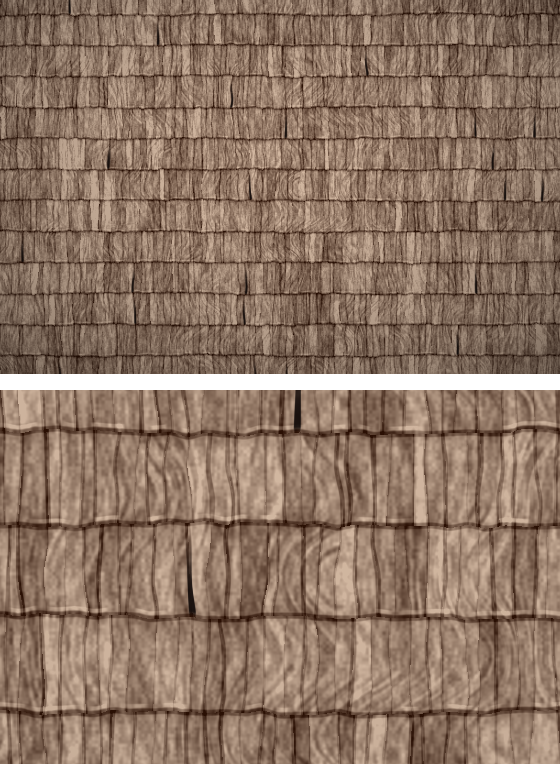
Top: the whole. Bottom: its middle third, enlarged.
Write a WebGL 2 fragment shader that draws this texture.

```glsl
#version 300 es
precision highp float;
uniform vec2 u_resolution;
out vec4 fragColor;

float hash(vec2 p) {
  vec3 q = fract(vec3(p.xyx) * vec3(0.1031, 0.1030, 0.0973));
  q += dot(q, q.yzx + 33.33);
  return fract((q.x + q.y) * q.z);
}

float noise(vec2 p) {
  vec2 i = floor(p), f = fract(p);
  f = f * f * (3.0 - 2.0 * f);
  return mix(mix(hash(i), hash(i + vec2(1, 0)), f.x),
             mix(hash(i + vec2(0, 1)), hash(i + vec2(1, 1)), f.x), f.y);
}

// Soft line of a given half width around distance zero
float line(float d, float halfWidth, float soft) {
  return 1.0 - smoothstep(halfWidth - soft, halfWidth + soft, abs(d));
}

void main() {
  vec2 p = gl_FragCoord.xy / u_resolution.y;
  float aspect = u_resolution.x / u_resolution.y;
  float pixel = 1.0 / u_resolution.y;

  // Rows counted downwards, with slightly wavy seams
  float row = (1.0 - p.y) * 12.06 - 0.47;
  row += 0.07 * (noise(vec2(p.x * 9.0, floor(row + 0.5) * 7.0)) - 0.5)
       + 0.05 * (noise(vec2(p.x * 60.0, floor(row + 0.5) * 5.0)) - 0.5);
  float rowId = floor(row) + 20.0;
  float v = fract(row);
  float seam = (fract(row + 0.5) - 0.5) / 12.06;

  // Upright strips with uneven, leaning borders
  float x = p.x * 92.0 / aspect + 0.35 * (noise(vec2(p.x * 50.0, p.y * 30.0)) - 0.5);
  float soft = pixel * 92.0 / aspect * 0.8;
  float cell = floor(x), strip = cell, crease = 0.0, gap = 0.0;
  for (float k = -1.0; k <= 2.0; k++) {
    vec2 id = vec2(cell + k + 10.0, rowId);
    float h = hash(id * 1.7 + 3.0);
    float lean = (hash(id + 91.0) - 0.5) * 0.5 * (v - 0.5);
    float d = x - (cell + k + 0.65 * (hash(id) - 0.5) + lean);
    if (d > 0.0) strip = cell + k;
    crease = max(crease, line(d, 0.05 + 0.09 * h, soft) * (0.3 + 0.7 * h));
    float opening = step(0.984, h) * smoothstep(0.1, 0.75, v) * smoothstep(1.0, 0.93, v);
    gap = max(gap, opening * line(d, 0.17, soft));
  }
  float tint = hash(vec2(strip + 40.0, rowId * 3.0));

  // Dry fibres, fine grain and worn patches
  float fibre = noise(vec2(p.x * 210.0 + 15.0 * noise(p * 14.0), p.y * 26.0 + tint * 50.0));
  float fleck = noise(p * vec2(300.0, 110.0) + tint * 30.0);
  float grain = noise(p * 340.0);
  float patches = noise(p * 5.0) * 0.6 + noise(p * 17.0) * 0.4;
  float tone = 0.79 + 0.34 * (tint - 0.5) + 0.48 * (fibre - 0.5)
             + 0.36 * (fleck - 0.5) + 0.22 * (grain - 0.5) + 0.26 * (patches - 0.5);
  tone += 0.14 * step(0.94, tint);
  tone -= 0.44 * crease;

  // Seams: soft shade, dark groove and a broken pale thread
  tone -= 0.2 * exp(-abs(seam) * 150.0);
  tone -= 0.42 * line(seam, 0.0027, pixel) * (0.6 + 0.4 * fleck);
  float stitch = smoothstep(0.35, 0.75, noise(vec2(x * 1.3, rowId * 9.0)));
  tone += 0.34 * stitch * line(seam + 0.0052, 0.0017, pixel);

  vec3 color = mix(vec3(0.23, 0.13, 0.08), vec3(0.71, 0.61, 0.53), clamp(tone, -0.15, 1.15));
  color = mix(color, vec3(0.07, 0.045, 0.04), gap * 0.9);

  // Darkened borders
  vec2 away = (p / vec2(aspect, 1.0) - vec2(0.49, 0.57)) * vec2(1.0, 0.95);
  color *= 1.05 - 0.78 * dot(away, away);
  fragColor = vec4(color, 1.0);
}
```
